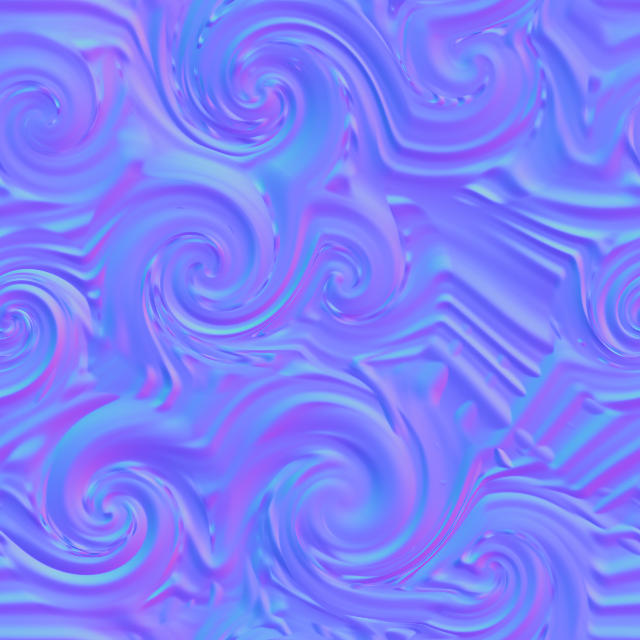
A three.js fragment shader for this texture map:

```glsl
varying vec2 vUv;

const float TAU = 6.2831853;
const float SWIRL_GRID = 3.0;
const float STRAND_SPACING = 0.046;
const float RELIEF = 0.0125;
const float SAMPLE_STEP = 0.0016;
const vec3 LEAN = vec3(0.0, -1.0, 1.0);
const vec3 LOCK_SEED = vec3(11.0, 23.0, 37.0);

float hash(vec2 cell, float seed) {
  vec3 h = fract(vec3(cell.xyx) * vec3(0.1031, 0.1030, 0.0973) + seed * 0.1371);
  h += dot(h, h.yzx + 33.33);
  return fract((h.x + h.y) * h.z);
}

// Value noise that wraps after a whole number of cells
float wrapNoise(vec2 p, vec2 cells, float seed) {
  p *= cells;
  vec2 i = floor(p);
  vec2 f = p - i;
  f = f * f * f * (f * (f * 6.0 - 15.0) + 10.0);
  vec2 a = mod(i, cells);
  vec2 b = mod(i + 1.0, cells);
  float low = mix(hash(a, seed), hash(vec2(b.x, a.y), seed), f.x);
  float high = mix(hash(vec2(a.x, b.y), seed), hash(b, seed), f.x);
  return mix(low, high, f.y);
}

float smoothMax(float a, float b, float k) {
  float h = max(k - abs(a - b), 0.0) / k;
  return max(a, b) + h * h * k * 0.25;
}

// Rotates the plane around a centre, fading to nothing at the radius
vec2 swirl(vec2 p, vec2 center, float radius, float turn) {
  vec2 d = p - center;
  d -= floor(d + 0.5);
  float fade = max(1.0 - length(d) / radius, 0.0);
  float angle = turn * fade * fade;
  float c = cos(angle);
  float s = sin(angle);
  return p + vec2(c * d.x - s * d.y, s * d.x + c * d.y) - d;
}

// Curls of mixed size and sense on a jittered, staggered grid
vec2 curlPlane(vec2 p) {
  for (float j = 0.0; j < SWIRL_GRID; j++) {
    for (float i = 0.0; i < SWIRL_GRID; i++) {
      vec2 cell = vec2(i, j);
      vec2 jitter = vec2(hash(cell, 1.0), hash(cell, 2.0)) - 0.5;
      vec2 center = (cell + 0.5 + 0.5 * jitter + vec2(j / SWIRL_GRID, 0.0)) / SWIRL_GRID;
      float size = hash(cell, 3.0);
      float radius = mix(0.16, 0.28, size * size);
      float sense = hash(cell, 4.0) < 0.5 ? -1.0 : 1.0;
      p = swirl(p, center, radius, sense * mix(4.5, 6.5, hash(cell, 5.0)));
    }
  }
  return p;
}

// Coordinates of one set of locks: x runs along the strands, y across
vec2 lockPlane(vec2 p, float lean, float seed) {
  vec2 bend = vec2(wrapNoise(p, vec2(2.0), seed), wrapNoise(p, vec2(2.0), seed + 1.0));
  vec2 w = p + 0.3 * (bend - 0.5);
  return vec2(w.x, w.y + lean * w.x);
}

// Strands of uneven width and strength on a soft swell
float band(vec2 w, float count, float seed) {
  float phase = count * w.y + 1.2 * wrapNoise(w, vec2(3.0, count * 0.5), seed + 2.0);
  float crest = 0.5 + 0.5 * sin(TAU * phase);
  float strength = mix(0.3, 1.2, wrapNoise(w, vec2(4.0, count * 0.5), seed + 3.0));
  float swell = wrapNoise(w, vec2(3.0, count), seed + 4.0);
  float groove = wrapNoise(w, vec2(5.0, count * 4.0), seed + 5.0);
  return 0.7 * strength * crest * crest + 1.2 * swell + 0.12 * groove;
}

// Strands split in two where the plane spreads, keeping an even spacing
float strands(vec2 w, float octave, float seed) {
  float count = floor(exp2(floor(octave)) + 0.5);
  float split = smoothstep(0.2, 0.8, fract(octave));
  return mix(band(w, count, seed), band(w, count * 2.0, seed), split);
}

// Three sets of locks; the highest one covers the others
float surface(vec2 p, vec3 octaves) {
  float top = -9.0;
  for (int i = 0; i < 3; i++) {
    vec2 w = lockPlane(p, LEAN[i], LOCK_SEED[i]);
    float cover = 5.0 * wrapNoise(p, vec2(3.0), LOCK_SEED[i] + 6.0) - 0.5 * abs(LEAN[i]);
    top = smoothMax(top, cover + strands(w, octaves[i], LOCK_SEED[i]), 0.15);
  }
  return top;
}

void main() {
  vec2 e = vec2(SAMPLE_STEP, 0.0);
  vec2 left = curlPlane(vUv - e.xy);
  vec2 right = curlPlane(vUv + e.xy);
  vec2 below = curlPlane(vUv - e.yx);
  vec2 above = curlPlane(vUv + e.yx);

  // Octave of strands that suits the local stretch of each lock
  vec3 octaves;
  for (int i = 0; i < 3; i++) {
    float dx = lockPlane(right, LEAN[i], LOCK_SEED[i]).y - lockPlane(left, LEAN[i], LOCK_SEED[i]).y;
    float dy = lockPlane(above, LEAN[i], LOCK_SEED[i]).y - lockPlane(below, LEAN[i], LOCK_SEED[i]).y;
    float stretch = length(vec2(dx, dy)) / (2.0 * e.x);
    octaves[i] = clamp(-log2(STRAND_SPACING * max(stretch, 0.01)) - 0.5, 2.0, 6.0);
  }

  vec2 rise = vec2(surface(right, octaves) - surface(left, octaves),
                   surface(above, octaves) - surface(below, octaves));
  vec2 slope = -RELIEF * rise / (2.0 * e.x);

  // Narrow bright faces upward, broad dim faces downward
  slope /= 1.0 + 0.7 * length(slope);
  slope.y += 0.5 * slope.y * slope.y;
  slope = slope * vec2(0.9, 1.0) - 0.02;
  gl_FragColor = vec4(0.5 + 0.5 * normalize(vec3(slope, 1.0)), 1.0);
}
```
